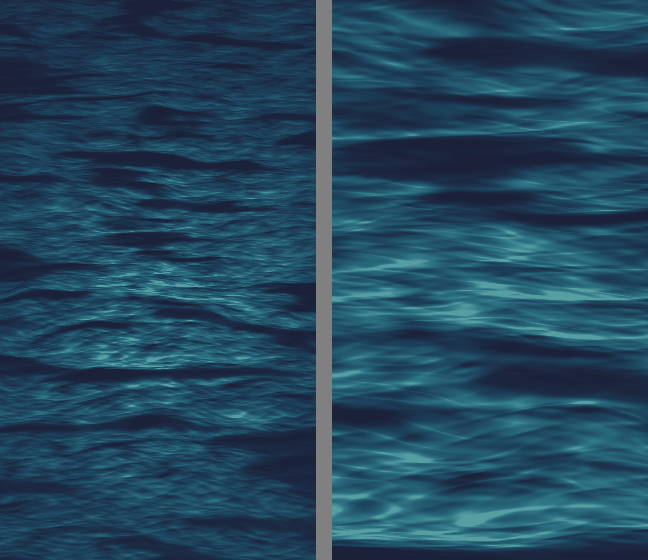
Left, the full canvas; right, a detail of the centre.
This texture is drawn by a Shadertoy shader. Its source:

```glsl
// Dark teal sea seen at a low angle, with a soft pool of light in the middle.
// Steepened gradient noise makes the wave faces, finer stretched noise the
// ripples and glints; their summed tone is looked up in a colour ramp.

const vec3 RAMP[8] = vec3[8](
    vec3(0.10, 0.13, 0.22), vec3(0.11, 0.16, 0.26), vec3(0.11, 0.21, 0.31),
    vec3(0.11, 0.26, 0.36), vec3(0.13, 0.32, 0.41), vec3(0.15, 0.39, 0.47),
    vec3(0.19, 0.47, 0.53), vec3(0.34, 0.62, 0.64));

const vec2  POOL_CENTER  = vec2(0.52, 0.49);  // fractions of the canvas
const vec2  POOL_RADIUS  = vec2(0.50, 0.33);
const float POOL_GAIN    = 2.1;
const float TONE_NEAR    = 2.4;               // ramp position at the bottom
const float TONE_FAR     = 1.4;               // ramp position at the top
const vec2  SWELL_FREQ   = vec2(3.6, 20.0);   // cells per canvas height
const vec2  WAVE_FREQ    = vec2(7.5, 46.0);
const vec2  RIPPLE_FREQ  = vec2(14.0, 105.0);
const vec2  CHOP_FREQ    = vec2(26.0, 185.0);
const vec2  GLINT_FREQ   = vec2(8.0, 70.0);
const float STEEPNESS    = 0.8;
const float SWELL_GAIN   = 2.2;
const float WAVE_GAIN    = 2.4;
const float FACE_DEPTH   = 1.3;
const float RIPPLE_GAIN  = 2.5;
const float CHOP_GAIN    = 2.9;
const float GLINT_GAIN   = 1.7;
const float GLINT_WIDTH  = 0.10;

vec2 gradientAt(vec2 cell) {
    float angle = 6.2832 * fract(sin(dot(cell, vec2(127.1, 311.7))) * 43758.5);
    return vec2(cos(angle), sin(angle));
}

// Gradient noise, roughly -0.7 to 0.7
float noise(vec2 p) {
    vec2 i = floor(p), f = p - i;
    vec2 w = f * f * f * (f * (f * 6.0 - 15.0) + 10.0);
    vec2 e = vec2(1.0, 0.0);
    float low  = mix(dot(gradientAt(i), f),
                     dot(gradientAt(i + e), f - e), w.x);
    float high = mix(dot(gradientAt(i + e.yx), f - e.yx),
                     dot(gradientAt(i + 1.0), f - 1.0), w.x);
    return mix(low, high, w.y);
}

// Noise whose rising side is sharpened: a crisp crest above each dark face
float steepNoise(vec2 p) {
    return noise(p + vec2(0.0, STEEPNESS * noise(p)));
}

// Stretched noise with sheared rows, so that layers do not line up
vec2 layer(vec2 p, vec2 freq, float slant, float offset) {
    return vec2(p.x, p.y + slant * p.x) * freq + offset;
}

// Thin bright line along the zero contour of a field
float contourLine(float field) {
    return 1.0 - smoothstep(0.0, GLINT_WIDTH, abs(field));
}

vec3 ramp(float tone) {
    float t = clamp(tone, 0.0, 6.999);
    int k = int(t);
    return mix(RAMP[k], RAMP[k + 1], fract(t));
}

void mainImage(out vec4 fragColor, in vec2 fragCoord) {
    vec2 uv = fragCoord / iResolution.xy;
    float aspect = iResolution.x / iResolution.y;

    // Perspective: waves get smaller and flatter towards the top
    vec2 p = vec2((uv.x - 0.5) * aspect * (0.9 + 0.35 * uv.y),
                  uv.y * (0.8 + 0.35 * uv.y));

    // Slow bending of all the rows
    p.y += 0.026 * noise(p * vec2(3.0, 7.0) + 5.3)
         + 0.009 * noise(p * vec2(9.0, 22.0) + 31.7);

    // Pool of light over a vertical falloff
    vec2 d = (uv - POOL_CENTER) / POOL_RADIUS;
    float pool = exp(-dot(d, d));
    float tone = mix(TONE_NEAR, TONE_FAR, uv.y) + POOL_GAIN * pool;

    // Large and medium waves, with their dark faces set off clearly
    float swell = steepNoise(layer(p, SWELL_FREQ, 0.05, 2.6));
    float wave  = steepNoise(layer(p, WAVE_FREQ, -0.06, 17.4));
    float face  = smoothstep(0.08, 0.26, -swell - 0.45 * wave);
    float relief = 0.65 + 1.1 * pool;
    tone += relief * (SWELL_GAIN * swell + WAVE_GAIN * wave - FACE_DEPTH * face);

    // Ripples ride on the waves and fade on the smooth dark faces
    vec2 q = p + vec2(0.0, 0.010 * swell + 0.005 * wave);
    float lit = 1.0 - 0.75 * face;
    float nearness = mix(1.15, 0.65, uv.y);
    float ripple = steepNoise(layer(q, RIPPLE_FREQ, 0.09, 41.2));
    float chop = steepNoise(layer(q, CHOP_FREQ, -0.10, 73.9))
               + 0.7 * noise(layer(q, CHOP_FREQ * 1.3, 0.16, 8.1));
    tone += lit * (0.6 + 0.7 * pool)
          * (RIPPLE_GAIN * ripple + CHOP_GAIN * nearness * chop);

    // Thin bright glints along broken contour lines, long and short
    float longLine = contourLine(noise(layer(q, GLINT_FREQ, -0.04, 57.5)) + 0.2 * ripple);
    float shortLine = contourLine(noise(layer(q, GLINT_FREQ * 1.6, 0.08, 23.8)));
    float patches = smoothstep(-0.15, 0.3, noise(layer(p, vec2(9.0, 34.0), 0.1, 90.3)));
    tone += GLINT_GAIN * (longLine * patches + 0.7 * shortLine * (1.0 - patches))
          * lit * (0.2 + 0.8 * pool);

    fragColor = vec4(ramp(tone), 1.0);
}
```
